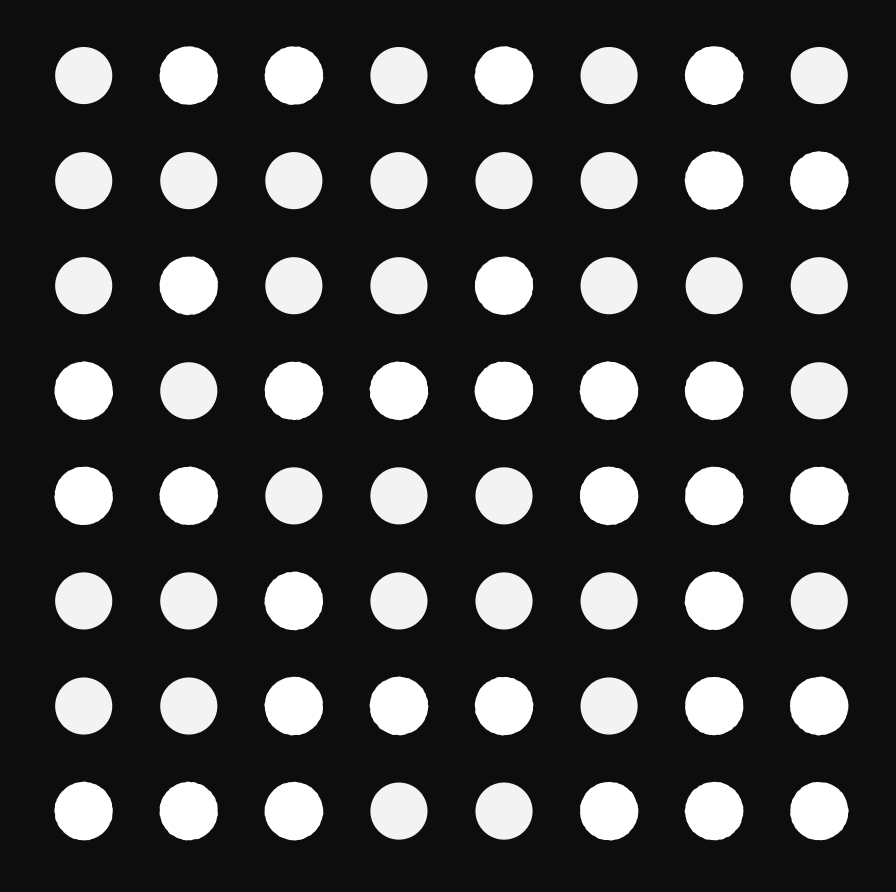
Reproduce this pattern procedurally as a WebGL 2 fragment shader.

```glsl
#version 300 es
precision highp float;

#define DOTS 8.0
#define PITCH 0.1178
#define GRID_CENTER vec2(0.0039, 0.0030)
#define PLAIN_RADIUS 0.0320
#define BRIGHT_RADIUS 0.0327
#define BRIGHT_SHARE 0.52
#define RIM_GRAIN 220.0
#define RIM_WOBBLE 0.0008
#define BACKGROUND vec3(0.051)
#define PLAIN_COLOR vec3(0.953)
#define BRIGHT_COLOR vec3(1.0)

uniform vec2 u_resolution;
out vec4 fragColor;

float hash(vec2 p) {
    vec3 q = fract(p.xyx * 0.1031);
    q += dot(q, q.yzx + 33.33);
    return fract((q.x + q.y) * q.z);
}

vec2 gradient(vec2 cell) {
    float angle = 6.28319 * hash(cell);
    return vec2(cos(angle), sin(angle));
}

float gradientNoise(vec2 p) {
    vec2 i = floor(p), f = fract(p);
    vec2 w = f * f * (3.0 - 2.0 * f);
    vec2 e = vec2(1.0, 0.0);
    float low = mix(dot(gradient(i), f), dot(gradient(i + e), f - e), w.x);
    float high = mix(dot(gradient(i + e.yx), f - e.yx),
                     dot(gradient(i + e.xx), f - e.xx), w.x);
    return mix(low, high, w.y);
}

void main() {
    float side = min(u_resolution.x, u_resolution.y);
    vec2 p = (gl_FragCoord.xy - 0.5 * u_resolution) / side - GRID_CENTER;

    // Nearest dot of the finite grid
    vec2 cell = clamp(floor(p / PITCH + 0.5 * DOTS), 0.0, DOTS - 1.0);
    vec2 local = p - (cell + 0.5 - 0.5 * DOTS) * PITCH;

    // Each dot is either plain, or bright with a slightly rough rim
    float bright = step(hash(cell + 17.0), BRIGHT_SHARE);
    float wobble = bright * RIM_WOBBLE * gradientNoise(p * RIM_GRAIN + 400.0);
    float radius = mix(PLAIN_RADIUS, BRIGHT_RADIUS, bright);
    float dist = length(local) - radius + wobble;

    // Antialiased fill, one pixel wide
    float coverage = clamp(0.5 - dist * side, 0.0, 1.0);
    vec3 dotColor = mix(PLAIN_COLOR, BRIGHT_COLOR, bright);
    fragColor = vec4(mix(BACKGROUND, dotColor, coverage), 1.0);
}
```
